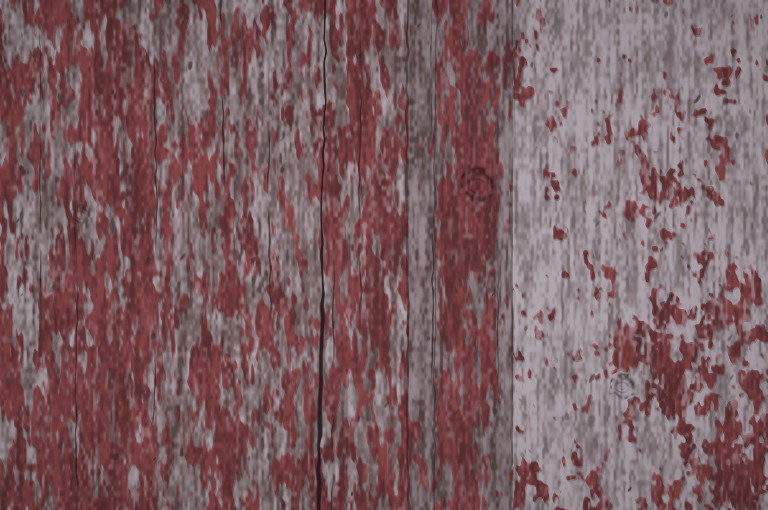
Give the GLSL for this texture, as a WebGL 1 fragment shader.

```glsl
precision highp float;
// Weathered barn boards: flaking red paint over grey, grained wood.
// Stretched value noise cut by a coverage map forms the paint flakes;
// grain, cracks, dents, knots and seams are layered on top.
uniform vec2 u_resolution;

const float ASPECT = 1.506;         // layout width in units of height
const float BATTEN_LEFT = 0.531;    // board limits as fractions of width
const float BATTEN_RIGHT = 0.668;
const float FLAKE_EDGE = 0.032;     // softness of the paint outline
const float PAINT_WEAR = 0.55;      // how far fibres show through
const float VIGNETTE = 0.38;
const vec3 PAINT_LIGHT = vec3(0.52, 0.265, 0.275);
const vec3 PAINT_DARK = vec3(0.345, 0.18, 0.19);
const vec3 WOOD_PALE = vec3(0.685, 0.645, 0.675);
const vec3 WOOD_GREY = vec3(0.53, 0.475, 0.495);
const vec3 WOOD_BROWN = vec3(0.425, 0.35, 0.35);
const vec3 WOOD_SHADE = vec3(0.30, 0.23, 0.23);
const vec3 CRACK_COLOR = vec3(0.13, 0.09, 0.095);

float hash(vec2 p) {
  vec3 q = fract(p.xyx * 0.1031);
  q += dot(q, q.yzx + 33.33);
  return fract((q.x + q.y) * q.z);
}

float noise(vec2 p) {
  vec2 i = floor(p), f = fract(p);
  f = f * f * (3.0 - 2.0 * f);
  return mix(mix(hash(i), hash(i + vec2(1, 0)), f.x),
             mix(hash(i + vec2(0, 1)), hash(i + 1.0), f.x), f.y);
}

float below(float x, float low, float high) {
  return 1.0 - smoothstep(low, high, x);
}

// 1 between a and b with soft ends
float band(float x, float a, float b, float soft) {
  return smoothstep(a - soft, a + soft, x) * below(x, b - soft, b + soft);
}

// How much paint survives on each board
float coverage(vec2 p) {
  float u = p.x / ASPECT;
  float left = 0.54 + 0.13 * band(u, 0.09, 0.2, 0.04)
    - 0.08 * band(u, 0.19, 0.4, 0.06) * smoothstep(0.3, 0.7, p.y)
    + 0.1 * band(u, 0.06, 0.28, 0.06) * below(p.y, 0.3, 0.55);
  float batten = mix(0.2, 0.68, band(u, 0.569, 0.646, 0.008));
  float right = 0.15 + 0.42 * smoothstep(0.72, 0.97, u) * below(p.y, 0.25, 0.62)
    + 0.26 * below(u, 0.67, 0.73) * below(p.y, 0.1, 0.6);
  return u < BATTEN_LEFT ? left : (u < BATTEN_RIGHT ? batten : right);
}

// Patches, tall flakes and fine fibres against the coverage
float paintMask(vec2 p, float extra) {
  float blobby = step(BATTEN_RIGHT, p.x / ASPECT);
  vec2 q = p * mix(vec2(1), vec2(0.78, 1.85), blobby);
  float field = 0.2 * noise(p * vec2(17, 7) + 7.0) + 0.32 * noise(q * vec2(58, 14) + 3.0)
    + 0.29 * noise(q * vec2(115, 27) + 31.0) + 0.19 * noise(q * vec2(190, 60) + 57.0);
  float level = field - 0.5 + 0.44 * (coverage(p) + extra - 0.5);
  return smoothstep(-FLAKE_EDGE, FLAKE_EDGE, level);
}

// Vertical split with a wandering line and uneven width
float crack(vec2 p, float x, float width, float seed) {
  float wander = 0.006 * noise(vec2(seed, p.y * 5.0)) + 0.004 * noise(vec2(seed, p.y * 40.0)) - 0.005;
  float w = width * (0.3 + 1.1 * noise(vec2(seed + 5.0, p.y * 18.0)));
  return below(abs(p.x - x * ASPECT - wander), w * 0.4, w + 0.0015);
}

// x: inside the knot, y: dark, broken growth rings
vec2 knot(vec2 p, vec2 center, float radius) {
  vec2 d = (p - center * vec2(ASPECT, 1)) / radius;
  float r = length(d) + 0.5 * noise(d * 1.7 + 9.0) - 0.25;
  float inside = below(r, 0.75, 1.15);
  float broken = smoothstep(0.2, 0.8, noise(d * 3.5 + 21.0));
  return vec2(inside, broken * (inside * (0.25 + 0.25 * cos(r * 15.0)) + 0.8 * band(r, 0.85, 1.0, 0.1)));
}

// Small slanted dents, one at most per cell
float dents(vec2 p) {
  vec2 grid = p * vec2(15, 13), cell = floor(grid);
  vec2 center = 0.3 + 0.4 * vec2(hash(cell + 3.1), hash(cell + 8.7));
  vec2 d = (fract(grid) - center) / vec2(15, 13);
  d.x -= d.y * (hash(cell + 5.3) - 0.2);
  float size = 0.35 + 0.75 * hash(cell + 1.9);
  float r = length(d / vec2(0.006, 0.011)) / size + 0.7 * noise(p * 140.0) - 0.35;
  return step(0.72, hash(cell + 12.4)) * (0.4 + 0.6 * hash(cell + 6.6)) * below(r, 0.3, 1.1);
}

void main() {
  vec2 uv = gl_FragCoord.xy / u_resolution, p = uv * vec2(ASPECT, 1);
  float onRight = step(BATTEN_RIGHT, uv.x);
  float onBatten = step(BATTEN_LEFT, uv.x) - onRight;

  // Bare wood: long streaks, short fibres and speckle
  float fibre = noise(p * vec2(165, 16) + 17.0), speckle = noise(p * vec2(200, 95) + 5.0);
  float tone = 0.19 * noise(p * vec2(70, 4)) + 0.31 * fibre + 0.3 * speckle + 0.2 * noise(p * vec2(38, 24) + 63.0);
  vec3 wood = mix(WOOD_BROWN, WOOD_PALE, smoothstep(0.26, 0.86, tone));
  wood = mix(wood, mix(WOOD_SHADE, WOOD_GREY, smoothstep(0.15, 0.75, tone)), 0.75 * onBatten);
  wood = mix(wood, mix(WOOD_GREY * 0.93, WOOD_PALE, smoothstep(0.22, 0.68, tone)), 0.92 * onRight);
  float gap = below(mix(fibre, speckle, 0.35), 0.12, 0.36);
  wood = mix(wood, WOOD_SHADE, gap * (0.6 - 0.4 * onRight));

  // Paint worn along the fibres, with a shadow beside each flake
  vec2 redKnot = knot(p, vec2(0.622, 0.635), 0.034), bareKnot = knot(p, vec2(0.811, 0.24), 0.025);
  float faintRings = 0.6 * knot(p, vec2(0.105, 0.578), 0.019).y;
  float extra = 0.6 * redKnot.x - 0.8 * bareKnot.x;
  float paint = paintMask(p, extra);
  float relief = paintMask(p + vec2(-0.002, 0.003), extra) - paint;
  float worn = smoothstep(0.5, 0.85, mix(noise(p * vec2(130, 20) + 71.0), speckle, 0.4));
  float paintTone = 0.28 * noise(p * vec2(24, 9)) + 0.36 * (fibre + speckle);
  vec3 red = mix(PAINT_DARK, PAINT_LIGHT, smoothstep(0.18, 0.76, paintTone));
  vec3 color = mix(wood, red, paint * (1.0 - PAINT_WEAR * worn)) * (1.0 - 0.2 * relief);
  color *= 1.0 - 0.5 * max(redKnot.y, max(bareKnot.y, faintRings));
  color = mix(color, WOOD_SHADE * 0.7, 0.75 * dents(p));

  // One deep split, broken hairlines and the batten seams
  float split = crack(p, 0.413 + 0.012 * uv.y, mix(0.005, 0.0016, smoothstep(0.3, 0.65, uv.y)), 2.0);
  for (int i = 0; i < 9; i++) {
    float k = float(i), middle = hash(vec2(k, 9)), reach = 0.15 + 0.25 * hash(vec2(k, 15));
    float hair = crack(p, 0.02 + 0.073 * (k + 0.8 * hash(vec2(k, 4))), 0.0012, k + 20.0);
    hair *= band(uv.y, middle - reach, middle + reach, 0.08) * smoothstep(0.2, 0.6, noise(vec2(k + 60.0, p.y * 13.0)));
    split = max(split, 0.65 * hair * (1.0 - onRight));
  }
  float seam = max(0.5 * crack(p, BATTEN_LEFT, 0.0022, 41.0), 0.35 * crack(p, 0.567, 0.0016, 43.0));
  seam = max(seam, 0.2 * crack(p, BATTEN_RIGHT, 0.0025, 47.0));
  color = mix(color, CRACK_COLOR, max(seam, 0.9 * split));

  vec2 offset = uv - 0.5;
  gl_FragColor = vec4(color * (1.03 - VIGNETTE * dot(offset, offset)), 1.0);
}
```
